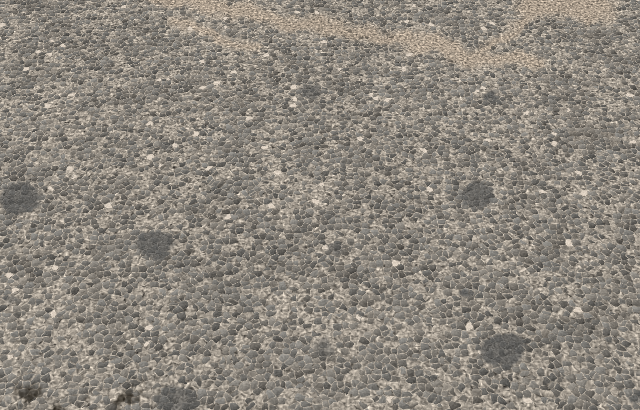
This texture is drawn by a Shadertoy shader. Its source:

```glsl
// Worn asphalt seen at a slant: dark pebbles in pale grit, sandy streaks and dark stains.

const float PEBBLES = 50.0;      // pebbles per canvas height at the near edge
const float GRIT = 2.2;          // grit grains per pebble
const float TILT = 0.35;         // strength of the perspective
const float SQUASH = 1.15;       // vertical foreshortening
const float SAND_COVER = 0.36;   // average share of pebbles buried in sand
const int STAINS = 13;
const vec2 LIGHT = vec2(-0.5, 0.86);
const vec3 WARM = vec3(1.0, 0.947, 0.874);
const vec3 COOL = vec3(0.965, 0.95, 0.915);
const vec3 SAND_TINT = vec3(1.03, 0.945, 0.845);
const vec3 STAIN_COLOR = vec3(0.335, 0.335, 0.33);
const vec3 DAMP_COLOR = vec3(0.20, 0.18, 0.15);

vec2 hash2(vec2 p) {
    vec3 q = fract(p.xyx * vec3(0.1031, 0.1030, 0.0973));
    q += dot(q, q.yzx + 33.33);
    return fract((q.xx + q.yz) * q.zy);
}

float cornerSlope(vec2 cell, vec2 corner, vec2 f) {
    return dot(hash2(cell + corner) * 2.0 - 1.0, f - corner);
}

float gradientNoise(vec2 p) {
    vec2 i = floor(p), f = fract(p);
    vec2 u = f * f * f * (f * (f * 6.0 - 15.0) + 10.0);
    vec2 e = vec2(1.0, 0.0);
    return mix(mix(cornerSlope(i, e.yy, f), cornerSlope(i, e.xy, f), u.x),
               mix(cornerSlope(i, e.yx, f), cornerSlope(i, e.xx, f), u.x), u.y);
}

float fbm(vec2 p) {
    float sum = 0.0, amp = 1.0;
    for (int i = 0; i < 4; i++) {
        sum += amp * gradientNoise(p);
        p = mat2(1.6, 1.2, -1.2, 1.6) * p + 7.3;
        amp *= 0.6;
    }
    return sum;
}

struct Pebble { float gap; vec2 offset; vec2 seed; };

// Nearest pebble, with the distance margin to its neighbour
Pebble nearestPebble(vec2 p) {
    vec2 cell = floor(p);
    float first = 9.0, second = 9.0;
    Pebble best = Pebble(0.0, vec2(0.0), vec2(0.0));
    for (int y = -1; y <= 1; y++)
    for (int x = -1; x <= 1; x++) {
        vec2 id = cell + vec2(x, y);
        vec2 d = p - id - 0.06 - 0.88 * hash2(id);
        float dist = length(d);
        if (dist < first) {
            second = first;
            first = dist;
            best.offset = d;
            best.seed = hash2(id + 91.7);
        } else second = min(second, dist);
    }
    best.gap = second - first;
    return best;
}

float segmentDistance(vec2 p, vec2 a, vec2 b) {
    vec2 d = b - a;
    return length(p - a - d * clamp(dot(p - a, d) / dot(d, d), 0.0, 1.0));
}

// Sand drifted into long streaks at the far edge
float sandStreaks(vec2 p) {
    p += 0.035 * vec2(fbm(p * 9.0), fbm(p * 9.0 + 40.0));
    float mainLine = segmentDistance(p, vec2(0.34, 1.02), vec2(1.32, 0.84));
    float sideLine = segmentDistance(p, vec2(0.42, 0.95), vec2(0.62, 0.88)) + 0.006;
    float branch = segmentDistance(p, vec2(1.15, 0.86), vec2(1.34, 0.99));
    float corner = length((p - vec2(1.38, 0.99)) * vec2(0.35, 1.0)) - 0.025;
    float d = min(min(mainLine, sideLine), min(branch + 0.005, corner));
    return 1.0 - smoothstep(0.004, 0.028, d);
}

// Soft-edged round stains, spread evenly by a low-discrepancy sequence
float stains(vec2 p, float aspect) {
    float mask = 0.0;
    p += 0.022 * vec2(fbm(p * 17.0), fbm(p * 17.0 + 23.0));
    for (int i = 0; i < STAINS; i++) {
        float n = float(i);
        vec2 center = fract(vec2(0.73, 0.33) + n * vec2(0.7549, 0.5698)) * vec2(aspect, 0.86);
        vec2 seed = hash2(vec2(n, 5.0));
        float radius = mix(0.014, 0.046, seed.x * seed.x);
        float d = length((p - center) * vec2(0.85, 1.1)) - radius;
        mask = max(mask, (1.0 - smoothstep(-0.006, 0.006, d)) * mix(0.55, 0.95, seed.y));
    }
    return mask;
}

void mainImage(out vec4 fragColor, in vec2 fragCoord) {
    vec2 p = fragCoord / iResolution.y;
    float aspect = iResolution.x / iResolution.y;

    // Ground plane in pebble units
    vec2 ground = vec2(p.x - 0.5 * aspect, p.y * SQUASH) / (1.0 - TILT * p.y) * PEBBLES + 200.0;
    ground += 0.35 * vec2(gradientNoise(ground * 1.3), gradientNoise(ground * 1.3 + 50.0));
    float grain = gradientNoise(ground * GRIT);
    float fine = gradientNoise(ground * GRIT * 1.7 + 17.0);
    float pits = gradientNoise(ground * 1.15 + 80.0);

    // Pebbles showing through the sand
    float streak = sandStreaks(p);
    float cover = clamp(SAND_COVER + 0.45 * fbm(ground * 0.11) + 0.75 * streak, 0.05, 1.2);
    Pebble pebble = nearestPebble(ground);
    float edge = 0.05 + 0.25 * cover;
    float stone = smoothstep(edge - 0.1, edge + 0.1, pebble.gap + 0.3 * grain);
    stone *= smoothstep(cover - 0.15, cover, pebble.seed.x);

    // Brightness of stone faces and grit, with dark pits between
    float lit = dot(pebble.offset, LIGHT);
    float stoneTone = 0.385 + 0.17 * pebble.seed.y + 0.16 * lit + 0.12 * fine;
    float gritTone = 0.655 + 0.45 * grain + 0.25 * fine + 0.07 * lit;
    gritTone -= 0.16 * smoothstep(0.12, 0.4, -pits) * (1.0 - streak);
    float tone = mix(gritTone, stoneTone, stone);
    tone += 0.035 * fbm(p * 3.0 + 11.0);
    vec3 tint = mix(WARM, COOL, stone * pebble.seed.x);
    vec3 color = tone * mix(tint, SAND_TINT, streak);

    // Rare pale stones
    float pale = step(0.988, pebble.seed.y) * smoothstep(0.08, 0.25, pebble.gap);
    color = mix(color, vec3(0.87, 0.82, 0.76) + 0.15 * fine, pale);

    // Stains, and damp spots along the near left edge
    color = mix(color, STAIN_COLOR + 0.14 * fine + 0.05 * lit, 0.85 * stains(p, aspect));
    float damp = smoothstep(0.22, 0.5, fbm(p * 13.0 + 3.0) + 0.15);
    damp *= (1.0 - smoothstep(0.02, 0.1, p.y)) * (1.0 - smoothstep(0.3, 0.42, p.x));
    color = mix(color, DAMP_COLOR + 0.2 * grain, 0.8 * damp);

    fragColor = vec4(clamp(color, 0.0, 1.0), 1.0);
}
```
